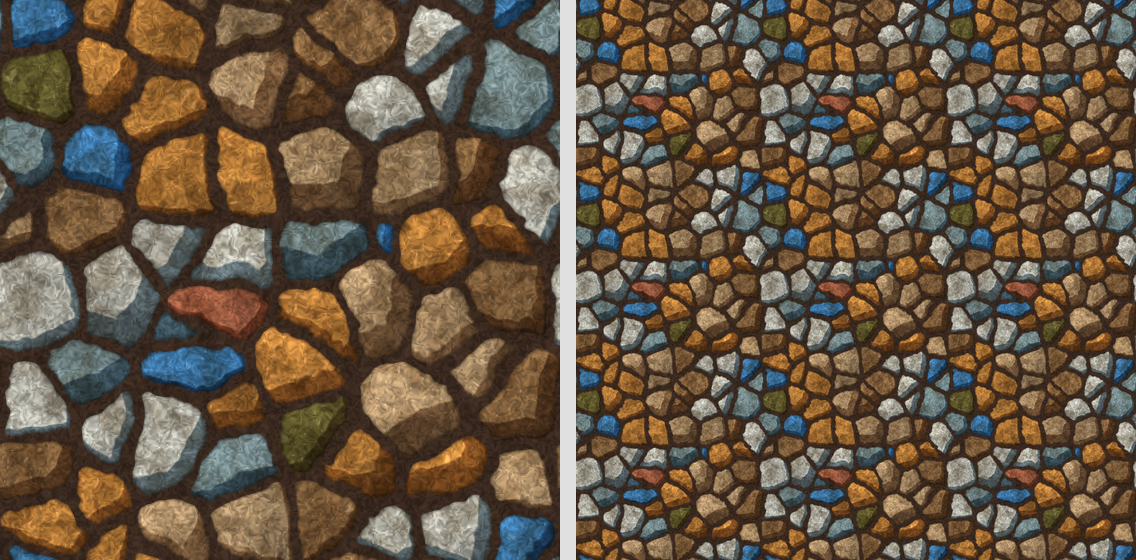
Left: one tile. Right: repeated 3 by 3.
This texture is drawn by a Shadertoy shader. Its source:

```glsl
// Seamless wall of irregular, faceted, painted stones set in dark earth.

const float CELLS = 8.0;                        // stones per side of the tile
const vec2 AWAY_FROM_LIGHT = vec2(0.56, -0.83);
const vec3 EARTH = vec3(0.222, 0.158, 0.120);

vec3 hash3(vec2 p, float seed) {
    vec3 q = fract(vec3(p.xyx + seed * 7.31) * vec3(0.1031, 0.1030, 0.0973));
    q += dot(q, q.yxz + 33.33);
    return fract((q.xxy + q.yzz) * q.zyx);
}

// Wraps whole-numbered lattice points; the half step guards against rounding.
vec2 wrap(vec2 i, float period) {
    return floor(mod(i + 0.5, period));
}

// Value noise that wraps after a whole number of periods across the canvas.
float tileNoise(vec2 uv, float period, float seed) {
    vec2 p = uv * period, i = floor(p), f = fract(p);
    f = f * f * (3.0 - 2.0 * f);
    float a = hash3(wrap(i, period), seed).x;
    float b = hash3(wrap(i + vec2(1, 0), period), seed).x;
    float c = hash3(wrap(i + vec2(0, 1), period), seed).x;
    float d = hash3(wrap(i + vec2(1, 1), period), seed).x;
    return mix(mix(a, b, f.x), mix(c, d, f.x), f.y);
}

vec2 tileNoise2(vec2 uv, float period, float seed) {
    return vec2(tileNoise(uv, period, seed), tileNoise(uv, period, seed + 1.0)) - 0.5;
}

float smoothMin(float a, float b, float k) {
    float h = max(k - abs(a - b), 0.0) / k;
    return min(a, b) - h * h * k * 0.25;
}

// Shuffled rank in 0..1, different for each stone, so colour shares stay fixed.
float stoneRank(vec2 cell) {
    vec2 c = wrap(cell, CELLS);
    float column = mod(5.0 * c.x + 3.0 * c.y * c.y, CELLS);
    return mod(37.0 * (CELLS * column + c.y), CELLS * CELLS) / (CELLS * CELLS);
}

vec3 stoneColor(float rank) {
    if (rank < 0.22) return vec3(0.68, 0.46, 0.21);   // ochre
    if (rank < 0.41) return vec3(0.62, 0.51, 0.37);   // tan
    if (rank < 0.55) return vec3(0.50, 0.37, 0.23);   // brown
    if (rank < 0.76) return vec3(0.66, 0.65, 0.60);   // pale grey
    if (rank < 0.87) return vec3(0.42, 0.49, 0.49);   // slate
    if (rank < 0.95) return vec3(0.23, 0.44, 0.61);   // blue
    if (rank < 0.98) return vec3(0.38, 0.35, 0.17);   // olive
    return vec3(0.57, 0.33, 0.23);                    // rust
}

// Stone centre in xy, size weight in z.
vec3 stoneSite(vec2 cell) {
    vec3 h = hash3(wrap(cell, CELLS), 3.0);
    float small = step(0.75, stoneRank(cell));
    return vec3(cell + 0.5 + 0.82 * (h.xy - 0.5), 0.3 * h.z - 0.08 * small);
}

vec2 findStone(vec2 p) {
    vec2 home = floor(p), best = home;
    float nearest = 1e5;
    for (int y = -2; y <= 2; y++)
    for (int x = -2; x <= 2; x++) {
        vec2 cell = home + vec2(x, y);
        vec3 site = stoneSite(cell);
        vec2 r = p - site.xy;
        float d = dot(r, r) - site.z;
        if (d < nearest) { nearest = d; best = cell; }
    }
    return best;
}

// x: rounded distance to outline, y: distance to crease, z: how far the face turns from light.
vec3 stoneShape(vec2 p, vec2 cell, float bevel) {
    vec3 site = stoneSite(cell);
    vec2 r = p - site.xy;
    vec3 shape = vec3(2.0, 2.0, 0.0);
    for (int y = -2; y <= 2; y++)
    for (int x = -2; x <= 2; x++) {
        if (x == 0 && y == 0) continue;
        vec3 other = stoneSite(cell + vec2(x, y));
        vec2 s = p - other.xy, span = other.xy - site.xy;
        float edge = (dot(s, s) - other.z - dot(r, r) + site.z) / (2.0 * length(span));
        float turn = dot(normalize(span), AWAY_FROM_LIGHT);
        float crease = edge - bevel * smoothstep(0.1, 0.9, turn);
        shape.x = smoothMin(shape.x, edge, 0.13);
        if (crease < shape.y) shape.yz = vec2(crease, turn);
    }
    return shape;
}

void mainImage(out vec4 fragColor, in vec2 fragCoord) {
    vec2 uv = fragCoord / iResolution.xy;

    // Chipped outlines
    vec2 p = uv * CELLS + 0.15 * tileNoise2(uv, 16.0, 11.0) + 0.07 * tileNoise2(uv, 64.0, 15.0);
    vec2 cell = findStone(p);
    vec3 traits = hash3(wrap(cell, CELLS), 21.0);
    float gap = 0.045 + 0.05 * traits.x;
    vec3 shape = stoneShape(p, cell, 0.08 + 0.34 * traits.y);
    float inside = shape.x - gap;
    vec2 local = p - stoneSite(cell).xy;

    // Mineral texture, on bent coordinates to hide the lattice
    vec2 bent = uv + 0.012 * tileNoise2(uv, 64.0, 41.0);
    float blotch = tileNoise(bent, 32.0, 31.0) * 0.6 + tileNoise(bent, 64.0, 33.0) * 0.4;
    float grit = tileNoise(bent, 128.0, 35.0) - 0.5;
    float grain = tileNoise(bent, 256.0, 37.0) - 0.5;
    float fleck = smoothstep(0.78, 0.95, tileNoise(bent, 128.0, 39.0));

    // Upper face
    vec3 base = stoneColor(stoneRank(cell)) * (0.92 + 0.16 * traits.z);
    float cool = smoothstep(0.22, 0.08, base.r - base.b);
    vec3 color = base * (1.01 - 0.22 * dot(local, AWAY_FROM_LIGHT));
    color *= mix(vec3(0.82, 0.79, 0.75), vec3(1.08, 1.09, 1.11), smoothstep(0.2, 0.75, blotch));
    float angle = 6.2832 * traits.x;
    float plane = dot(local, vec2(cos(angle), sin(angle))) - 0.12;
    color *= 1.0 - 0.11 * smoothstep(-0.02, 0.04, plane);

    // Shaded lower faces and the worn crease above them
    float crease = shape.y - gap;
    float lower = smoothstep(0.02, -0.02, crease);
    vec3 shade = mix(vec3(0.72, 0.64, 0.58), vec3(0.56, 0.65, 0.72), cool);
    color *= mix(vec3(1.0), shade * (1.12 - 0.2 * shape.z), lower);
    color *= 1.0 + 0.10 * (1.0 - lower) * smoothstep(0.08, 0.0, crease);

    color *= 1.0 + 0.24 * grit + 0.38 * grain;
    color += 0.09 * fleck * (1.0 - 0.6 * lower);
    color *= mix(0.68, 1.0, smoothstep(0.0, 0.06, inside));

    // Earth between the stones
    vec3 earth = EARTH * (0.88 + 0.24 * blotch + 0.25 * grit + 0.4 * grain);
    fragColor = vec4(mix(earth, color, smoothstep(-0.013, 0.015, inside)), 1.0);
}
```
